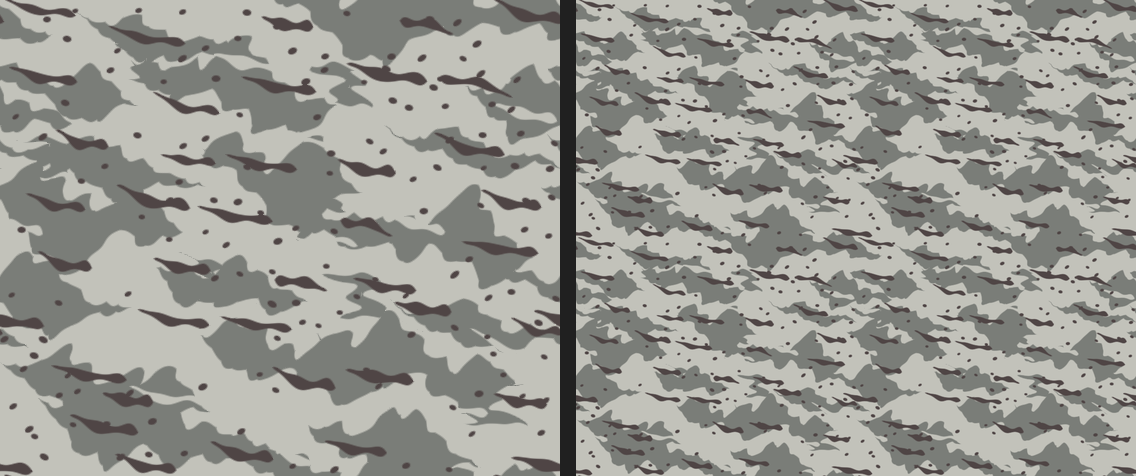
Left, the tile; right, the same tile 2 across and 2 down.
This pattern is drawn by a WebGL 2 fragment shader. Its source:

```glsl
#version 300 es
precision highp float;

uniform vec2 u_resolution;
out vec4 fragColor;

#define TILE vec2(1.174, 1.0)
#define PATCH_GRID vec2(3.0, 7.0)
#define BRANCH_GRID vec2(2.0, 4.0)
#define STREAK_GRID vec2(5.0, 8.0)
#define SLIT_GRID vec2(3.0, 5.0)
#define DOT_GRID vec2(18.0, 15.0)
#define PATCH_SLANT 0.17
#define STREAK_SLANT 0.28
#define EDGE_PIXELS 1.4

const float TAU = 6.2831853;
const int PATCH = 0, BRANCH = 1, STREAK = 2, SLIT = 3, DOT = 4;
const vec3 PALE = vec3(0.76, 0.76, 0.73);
const vec3 GREY = vec3(0.48, 0.49, 0.47);
const vec3 DARK = vec3(0.31, 0.27, 0.27);

vec4 hash4(vec2 cell, float seed) {
    vec4 k = fract(vec4(cell.xyx, seed) * vec4(0.1031, 0.1030, 0.0973, 0.1099));
    k += dot(k, k.wzxy + 33.33);
    return fract((k.xxyz + k.yzzw) * k.zywx);
}

// Long slanted patch: uneven upper and lower outlines, scalloped, hooked left end
float patchShape(vec2 q, vec4 r) {
    float x = q.x / mix(0.15, 0.23, r.x);
    float lean = q.x - 0.8 * q.y;
    float y = q.y + PATCH_SLANT * q.x - 0.025 * exp(-7.0 * max(x + 1.0, 0.0));
    y += 0.005 * abs(sin(85.0 * lean + TAU * r.z)) - 0.003;
    float thick = mix(0.035, 0.125, r.y) * (1.0 - x * x);
    vec2 phase = TAU * r.zw;
    vec2 bulge = 0.6 + 0.38 * sin(vec2(5.0, 4.0) * x + phase)
               + 0.16 * sin(vec2(75.0, 60.0) * lean + phase.yx);
    return max(y - thick * bulge.x, -y - thick * bulge.y);
}

// Upright neck that flares into ragged sideways prongs
float branchShape(vec2 q, vec4 r) {
    float x = q.x + 0.4 * q.y + 0.008 * sin(60.0 * q.y + TAU * r.x);
    float side = sign(x) * 1.2;
    float y = q.y + 0.12 * x;
    float width = 0.02 + 18.0 * y * y + 0.016 * sin(150.0 * y + TAU * r.y + side);
    float height = mix(0.036, 0.048, r.z) + 0.004 * sin(90.0 * x + TAU * r.w);
    return max(abs(x) - width, abs(y) - height);
}

// S-shaped stroke: pointed start, swollen middle, blob at the end
float streakShape(vec2 q, vec4 r) {
    q *= r.w < 0.1 ? -1.0 : 1.0;
    float x = q.x / mix(0.05, 0.085, r.x);
    if (abs(x) > 1.5) return 1.0;
    float bend = mix(0.002, 0.008, r.y) * cos(3.5 * (x + 1.0));
    float y = q.y + STREAK_SLANT * mix(0.5, 1.1, r.y) * q.x - bend;
    float swell = max(0.62 + 0.1 * x + 0.25 * cos(TAU * (x - 0.9) / 1.1), 0.1);
    float thick = mix(0.011, 0.017, r.z) * swell * (1.0 - pow(abs(x), 8.0));
    return abs(y + 0.001 * sin(110.0 * q.x + TAU * r.z)) - thick;
}

// Small tilted oval, present mostly inside clusters
float dotShape(vec2 q, vec4 r, vec2 cell) {
    vec2 wave = sin(TAU * (2.0 * cell / DOT_GRID + cell.yx / DOT_GRID.yx));
    if (r.x > 0.58 + 0.25 * (wave.x + wave.y)) return 1.0;
    q.y -= mix(-0.3, 0.5, r.y) * q.x;
    float radius = mix(0.0055, 0.0085, r.z);
    return length(q * vec2(0.9, 1.2)) - radius;
}

// Nearest shape of one kind on a jittered grid that wraps at the tile edge
float scatter(vec2 p, vec2 grid, int kind) {
    vec2 size = TILE / grid;
    vec2 home = floor(p / size);
    float seed = 7.0 + 13.0 * float(kind);
    float d = 0.02;
    for (int j = -1; j <= 1; j++) {
        for (int i = -1; i <= 1; i++) {
            vec2 slot = home + vec2(i, j);
            vec2 cell = mod(slot, grid);
            vec4 r = hash4(cell, seed);
            vec2 jitter = hash4(cell, seed + 5.0).xy - 0.5;
            vec2 q = p - (slot + 0.5 + jitter * vec2(0.9, 0.7)) * size;
            float s;
            if (kind == PATCH) s = patchShape(q, r);
            else if (kind == BRANCH) s = branchShape(q, r);
            else if (kind == DOT) s = dotShape(q, r, cell);
            else s = streakShape(q, r);
            d = min(d, s);
        }
    }
    return d;
}

float cover(float d) {
    return clamp(0.5 - d / (EDGE_PIXELS * max(fwidth(d), 1e-5)), 0.0, 1.0);
}

void main() {
    vec2 uv = gl_FragCoord.xy / u_resolution;
    vec2 p = uv * TILE;

    // Layered sines with whole periods roughen the large shapes
    vec2 warped = p + 0.006 * sin(TAU * (vec2(5.0, 7.0) * uv.yx + vec2(2.0, 3.0) * uv))
                    + 0.002 * sin(TAU * (vec2(17.0, 13.0) * uv.yx + vec2(9.0, 8.0) * uv));

    float grey = min(scatter(warped, PATCH_GRID, PATCH), scatter(warped, BRANCH_GRID, BRANCH));
    grey = max(grey, -scatter(warped, SLIT_GRID, SLIT));
    float dark = min(scatter(p, STREAK_GRID, STREAK), scatter(p, DOT_GRID, DOT));

    vec3 color = mix(PALE, GREY, cover(grey));
    color = mix(color, DARK, cover(dark));
    fragColor = vec4(color, 1.0);
}
```
